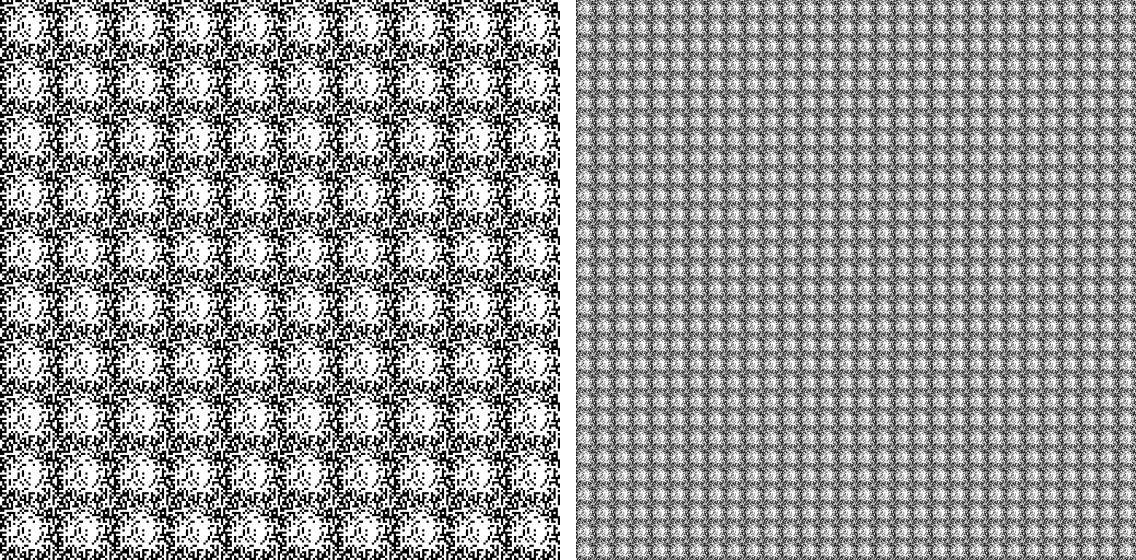
Left, the tile; right, the same tile 3 across and 3 down.
This pattern is drawn by a Shadertoy shader. Its source:

```glsl
const float REPEATS = 10.0;
const float GRID = 256.0;       // square dots across the canvas
const float LATTICE = 4.0;      // noise lattice steps per repeat
const vec3 PAPER = vec3(1.0);
const vec3 INK = vec3(0.0);

float hash(vec2 p) {
    uvec2 k = uvec2(p) * uvec2(1597u, 3571u);
    uint n = (k.x ^ k.y) * 48271u + 7919u;
    n = (n ^ (n >> 15)) * 73939u;
    n = (n ^ (n >> 13)) * 48271u;
    return float((n ^ (n >> 16)) & 65535u) / 65536.0;
}

// Whole dot index inside one repeat; the fractional period shifts some rows
vec2 localDot(vec2 dot, float repeats, float grid) {
    return floor((mod(dot * repeats, grid) + 0.5) / repeats);
}

float cornerGradient(vec2 corner, vec2 offset, float period) {
    float angle = 6.2832 * hash(mod(corner, period) + 64.0);
    return dot(vec2(cos(angle), sin(angle)), offset);
}

// Gradient noise that wraps after the given period
float gradientNoise(vec2 p, float period) {
    vec2 i = floor(p), f = fract(p);
    vec2 s = f * f * f * (f * (f * 6.0 - 15.0) + 10.0);
    vec2 e = vec2(1.0, 0.0);
    float low = mix(cornerGradient(i, f, period),
                    cornerGradient(i + e.xy, f - e.xy, period), s.x);
    float high = mix(cornerGradient(i + e.yx, f - e.yx, period),
                     cornerGradient(i + e.xx, f - e.xx, period), s.x);
    return mix(low, high, s.y);
}

float wrappedDistance(vec2 p, vec2 centre) {
    return length(fract(p - centre + 0.5) - 0.5);
}

// Share of ink: pale disc, dark surround, faint patch near the corner
float inkDensity(vec2 p) {
    float disc = smoothstep(0.25, 0.52, wrappedDistance(p, vec2(0.5, 0.48)));
    float patchMask = 1.0 - smoothstep(0.04, 0.18, wrappedDistance(p, vec2(0.94, 0.05)));
    float density = mix(0.17, 0.58, disc) - 0.26 * patchMask;
    density += 0.2 * disc * gradientNoise(p * LATTICE, LATTICE);
    return clamp(density, 0.05, 0.95);
}

// High-passed hash, scaled to unit deviation, spreads the dots evenly
float ditherNoise(vec2 dot, float repeats, float grid) {
    float sum = 0.0;
    for (int y = -1; y <= 1; y++) {
        for (int x = -1; x <= 1; x++) {
            int steps = abs(x) + abs(y);
            float weight = steps == 0 ? 1.0 : (steps == 1 ? -0.15 : -0.1);
            sum += weight * hash(localDot(dot + vec2(x, y), repeats, grid));
        }
    }
    return sum / 0.307;
}

float inkDot(vec2 dot, float repeats, float grid) {
    vec2 p = (localDot(dot, repeats, grid) + 0.5) * repeats / grid;
    float density = inkDensity(p);
    float threshold = log(density / (1.0 - density)) / 1.702;
    return step(ditherNoise(dot, repeats, grid), threshold);
}

void mainImage(out vec4 fragColor, in vec2 fragCoord) {
    vec2 p = fragCoord / iResolution.xy * GRID - 0.5;
    vec2 pixel = GRID / iResolution.xy;
    vec2 base = floor(p);

    // Blend neighbouring dots only across a pixel-wide edge
    vec2 edge = clamp((fract(p) - 0.5) / pixel + 0.5, 0.0, 1.0);
    vec2 e = vec2(1.0, 0.0);
    float low = mix(inkDot(base, REPEATS, GRID), inkDot(base + e.xy, REPEATS, GRID), edge.x);
    float high = mix(inkDot(base + e.yx, REPEATS, GRID), inkDot(base + e.xx, REPEATS, GRID), edge.x);

    fragColor = vec4(mix(PAPER, INK, mix(low, high, edge.y)), 1.0);
}
```
